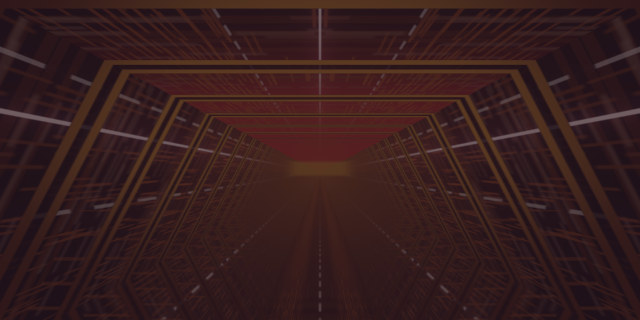
This background is drawn by a Shadertoy shader. Its source:

```glsl
// A dim hexagonal tunnel of bronze frames running to a gold vanishing point.
// Each pixel is projected onto nested hexagonal shells to get a depth; frames,
// streaks and rungs repeat along that depth, and light rails follow fixed rays.

const vec2 VANISH = vec2(0.0, 0.461);   // from bottom centre, in canvas heights
const vec2 WALL_NORMAL = vec2(0.8865, 0.463);
const float UPPER_WALL = 2.165;         // shell distances, ceiling height = 1
const float LOWER_WALL = 3.952;
const float FLOOR_DEPTH = 4.86;
const float FRAME_PERIOD = 1.28;
const float FRAME_START = 3.04;
const float BAR_OFFSET = 0.13;          // each frame is a pair of bars
const float BAR_HALF = 0.062;

const vec3 DARK   = vec3(0.112, 0.064, 0.097);
const vec3 WARM   = vec3(0.270, 0.125, 0.115);
const vec3 RED    = vec3(0.335, 0.105, 0.125);
const vec3 GOLD   = vec3(0.355, 0.225, 0.130);
const vec3 BRONZE = vec3(0.190, 0.095, 0.100);
const vec3 EMBER  = vec3(0.330, 0.160, 0.115);
const vec3 STEEL  = vec3(0.260, 0.185, 0.190);
const vec3 LIGHT  = vec3(0.400, 0.350, 0.360);

// Rails: ray direction and dashes per unit of depth (0 is solid)
const int RAIL_COUNT = 7;
const vec3 RAILS[RAIL_COUNT] = vec3[RAIL_COUNT](
    vec3(1.0, 0.193, 0.0), vec3(1.0, 0.385, 3.5), vec3(1.0, -0.155, 3.0),
    vec3(0.65, 1.0, 4.5), vec3(0.0, 1.0, 0.0), vec3(0.0, -1.0, 4.0),
    vec3(1.065, -1.0, 4.5));

float hash(vec2 p) {
    return fract(sin(dot(p, vec2(127.1, 311.7))) * 43758.5453);
}

// Soft stripe of the given half width
float stripe(float dist, float halfWidth, float blur) {
    return 1.0 - smoothstep(halfWidth - blur, halfWidth + blur, dist);
}

float flatFaces(vec2 d) { return max(d.y, -d.y / FLOOR_DEPTH); }

// Scale of the hexagon that passes through d (x is already mirrored)
float hexScale(vec2 d) {
    float upper = dot(d, WALL_NORMAL) / UPPER_WALL;
    float lower = dot(d, WALL_NORMAL * vec2(1, -1)) / LOWER_WALL;
    return max(flatFaces(d), max(upper, lower));
}

// Random dashes: rows across q.x, running along q.y; size is the pixel footprint
float dashes(vec2 q, vec2 size, float rows, float density, float seed) {
    float row = floor(q.x * rows);
    float rnd = hash(vec2(row, seed));
    float rate = 0.8 + 1.2 * rnd;
    float cell = q.y * rate + rnd * 9.0;
    float lit = step(1.0 - density, hash(vec2(row + seed, floor(cell))));
    float across = stripe(abs(fract(q.x * rows) - 0.5), 0.17, size.x * rows + 0.02);
    float along = stripe(abs(fract(cell) - 0.5), 0.42, size.y * rate + 0.02);
    float far = smoothstep(0.3, 1.0, max(size.x * rows, size.y * rate));
    return mix(lit * across * along, density * 0.3, far);
}

// Paired frame bars in x, their dark body in y
vec2 frameBars(float z, float blur) {
    float t = abs(mod(z - FRAME_START + 0.5 * FRAME_PERIOD, FRAME_PERIOD) - 0.5 * FRAME_PERIOD);
    vec2 bars = vec2(stripe(abs(t - BAR_OFFSET), BAR_HALF, blur), stripe(t, 0.19, blur));
    return mix(bars, vec2(0.2, 0.3), smoothstep(0.15, 0.6, blur));
}

void mainImage(out vec4 fragColor, in vec2 fragCoord) {
    float px = 1.0 / iResolution.y;
    vec2 d = (fragCoord - vec2(0.5 * iResolution.x, 0.0)) * px - VANISH;
    d.x = abs(d.x);
    float s = max(hexScale(d), 0.002);
    float radius = length(d * vec2(0.8, 1.0));
    float heat = exp(-3.2 * radius);
    bool onFlat = s <= flatFaces(d) + 1e-5;
    float ceiling = onFlat && d.y > 0.0 ? 1.0 : 0.0;
    float ground = onFlat && d.y < 0.0 ? 1.0 : 0.0;

    // Haze, with a red sky above the far ceiling
    vec3 col = mix(DARK, WARM, heat * mix(0.75, 1.0, step(0.0, d.y)));
    col = mix(col, RED, ceiling * (1.0 - smoothstep(0.1, 0.5, d.y)));

    // Outer shells, far to near: thin frames and scattered streaks
    for (int i = 2; i >= 0; i--) {
        float shell = 1.0 + 0.2 * float(i), seed = 17.0 * float(i) + 3.0;
        float z = shell / s;
        vec2 q = vec2(onFlat ? d.x : d.y + 2.0 * s, z) * vec2(z, 1.0);
        vec2 size = vec2(z, z * z / shell) * px;
        float edge = smoothstep(0.65, 1.0, q.x) * (1.0 - smoothstep(1.7, 2.1, q.x));
        float density = onFlat ? 0.08 + 0.5 * edge : 0.24;
        float clear = 1.0 - ceiling * smoothstep(5.0, 11.0, z);
        float streak = dashes(q, size, 11.0, density, seed);
        float strut = dashes(q.yx, size.yx, 5.0, 0.25, seed + 50.0) * (1.0 - ground);
        float outer = i > 0 ? frameBars(z + 0.4 * float(i), 0.7 * size.y).x : 0.0;
        col = mix(col, mix(BRONZE, EMBER, heat), outer * 0.45 * clear);
        col = mix(col, mix(BRONZE, EMBER, min(1.0, 2.2 * heat + 0.2 * edge)), streak * 0.8 * clear);
        col = mix(col, mix(STEEL, EMBER, heat), strut * 0.4 * clear);
    }

    // Light rails
    for (int i = 0; i < RAIL_COUNT; i++) {
        vec2 dir = normalize(RAILS[i].xy);
        float along = max(dot(d, dir), 0.001), dens = RAILS[i].z;
        float off = abs(dir.x * d.y - dir.y * d.x);
        float blur = dens * px / (along * along) + 0.02;
        float dash = dens > 0.0 ? stripe(abs(fract(dens / along) - 0.5), 0.3, blur) : 1.0;
        dash = mix(dash, 0.5, smoothstep(0.3, 0.8, blur));
        float reach = smoothstep(0.03, 0.4, along) * (dens > 0.0 ? 0.6 : 0.95);
        col = mix(col, LIGHT, stripe(off, 0.007 * along + 0.3 * px, px) * dash * reach);
        col += vec3(0.05, 0.025, 0.035) * exp(-off * 28.0) * reach * (dens > 0.0 ? 0.25 : 1.0);
    }

    // Horizontal rungs standing out from the walls in each frame plane
    for (int k = 9; k >= 0; k--) {
        float z = FRAME_START + FRAME_PERIOD * float(k);
        vec2 q = d * z;
        float ring = hexScale(q);
        float span = step(1.0, ring) * step(ring, 1.22) * step(-3.4, q.y) * step(q.y, -0.5);
        float rung = stripe(abs(fract(q.y * 3.0) - 0.5), 0.07, 3.0 * z * px);
        col = mix(col, mix(BRONZE, EMBER, 0.5), rung * span * 0.55);
    }

    // Main frames: gold overhead, sinking into shadow below
    float z = 1.0 / s;
    vec2 bars = frameBars(z, 0.7 * z * z * px);
    float lit = (1.0 - smoothstep(0.4, 0.95, radius)) * smoothstep(-0.45, 0.12, d.y);
    float presence = (1.0 - ceiling * smoothstep(7.0, 14.0, z)) * (1.0 - 0.75 * ground);
    col = mix(col, mix(DARK, WARM, 0.6 * heat), bars.y * presence * 0.8);
    col = mix(col, mix(BRONZE, GOLD, lit), bars.x * presence);

    // Gold glow at the end of the tunnel
    float core = max(d.x / 0.1, abs(d.y - 0.012) / 0.024);
    col = mix(col, GOLD, 0.85 * (1.0 - smoothstep(0.6, 1.2, core)));
    col = mix(col, GOLD, 0.3 * exp(-9.0 * length(d)));
    fragColor = vec4(col, 1.0);
}
```
